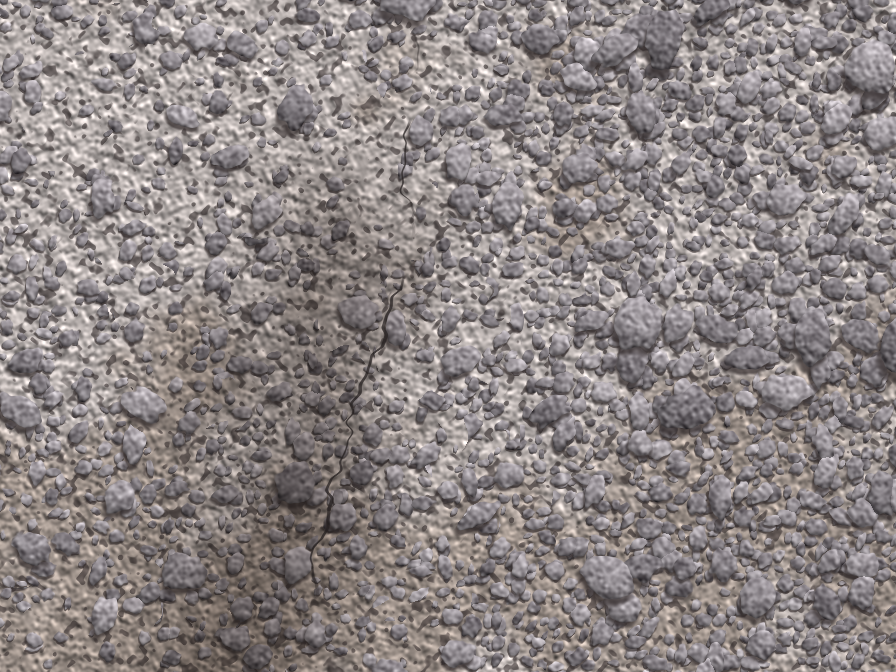
Reproduce this texture procedurally as a Shadertoy shader.

```glsl
// Weathered concrete with exposed grey pebbles, gritty mortar, a damp stain and a crack.

const vec2 LIGHT = vec2(0.35, 0.94);
const vec3 PALE_MORTAR = vec3(0.73, 0.70, 0.69);
const vec3 BROWN_MORTAR = vec3(0.61, 0.56, 0.525);
const vec3 DARK_STONE = vec3(0.43, 0.41, 0.43);
const vec3 PALE_STONE = vec3(0.71, 0.685, 0.705);
const vec3 SHADOW = vec3(0.21, 0.18, 0.18);

float hash(vec2 p) {
    return fract(sin(dot(p, vec2(127.1, 311.7))) * 43758.5453);
}

float noise(vec2 p) {
    vec2 i = floor(p), f = fract(p);
    f = f * f * (3.0 - 2.0 * f);
    return mix(mix(hash(i), hash(i + vec2(1, 0)), f.x),
               mix(hash(i + vec2(0, 1)), hash(i + vec2(1, 1)), f.x), f.y);
}

mat2 rotation(float a) {
    return mat2(cos(a), sin(a), -sin(a), cos(a));
}

// Each octave is turned so that no grid shows.
float fbm(vec2 p) {
    float sum = 0.0;
    for (float amp = 0.5; amp > 0.05; amp *= 0.5) {
        p = rotation(0.65) * p * 2.03 + 17.3;
        sum += amp * noise(p);
    }
    return sum / 0.9375;
}

// Sand height; its slope towards the light gives the mortar relief.
float grit(vec2 p) {
    return 0.45 * noise(rotation(0.5) * p * 80.0) + 0.55 * noise(rotation(1.1) * p * 165.0);
}

float relief(vec2 p) {
    return grit(p) - grit(p + LIGHT * 0.005);
}

// Lumpy, slightly angular ellipse: 1.0 on its edge.
float stoneRadius(vec2 q, vec2 id) {
    vec2 corner = abs(rotation(hash(id + 6.1) * 3.0) * q);
    float angular = max(max(corner.x, corner.y), dot(corner, vec2(0.72)));
    float lump = noise(q * 1.7 + id * 7.3) - 0.5;
    return mix(length(q), angular, 0.55) + 0.42 * lump;
}

// Lays one size of pebbles over the colour below.
vec3 pebbles(vec3 base, vec2 p, float cell, float density, float seed, float px) {
    vec2 home = floor(p / cell);
    float edge = 1e3, shade = 1e3, lit = 0.0, tone = 0.0, rim = 0.0;
    for (int y = -1; y <= 1; y++)
    for (int x = -1; x <= 1; x++) {
        vec2 id = home + vec2(x, y) + seed;
        if (hash(id + 3.7) > density) continue;
        vec2 jitter = vec2(hash(id), hash(id + 41.3)) * 0.7 + 0.15;
        vec2 offset = p - (id - seed + jitter) * cell;
        float size = cell * mix(0.29, 0.56, pow(hash(id + 8.9), 1.4));
        mat2 turn = rotation((hash(id + 5.3) - 0.5) * 2.4 - 0.6);
        vec2 axes = size * vec2(1.0, mix(0.48, 0.9, hash(id + 2.2)));
        float radius = stoneRadius(turn * offset / axes, id);
        vec2 towardLight = offset + LIGHT * size * 0.25;
        shade = min(shade, stoneRadius(turn * towardLight / axes, id));
        if ((radius - 1.0) * size < edge) {
            edge = (radius - 1.0) * size;
            rim = clamp(radius, 0.0, 1.0);
            lit = dot(normalize(offset + 1e-5), LIGHT) * rim * rim;
            tone = hash(id + 12.4);
        }
    }
    vec3 ground = mix(base, SHADOW, 0.72 * (1.0 - smoothstep(0.85, 1.2, shade)));
    vec3 stone = mix(DARK_STONE, PALE_STONE, tone * 0.65 + 0.25 * fbm(p * 14.0));
    stone *= 1.0 + 0.34 * lit - 0.13 * pow(rim, 6.0);
    stone += 0.25 * (noise(rotation(0.8) * p * 185.0) - 0.5) + 0.32 * relief(p);
    edge += 0.005 * (grit(p + 5.0) - 0.5);
    return mix(ground, stone, 1.0 - smoothstep(-px, px, edge));
}

float crackLine(float y) {
    float wobble = 0.022 * noise(vec2(y * 18.0, 2.0)) + 0.012 * noise(vec2(y * 70.0, 5.0));
    return mix(0.44, 0.592, smoothstep(0.1, 0.68, y)) + wobble;
}

void mainImage(out vec4 fragColor, in vec2 fragCoord) {
    vec2 p = fragCoord / iResolution.y;
    float px = 1.0 / iResolution.y;
    float cloud = fbm(p * 2.5);
    float right = smoothstep(0.58, 0.95, p.x + 0.3 * (cloud - 0.5));
    float fromCrack = p.x - crackLine(p.y);

    // Gritty mortar, browner towards the bottom
    float brown = smoothstep(0.42, 0.75, fbm(p * 3.0 + 31.0) + 0.28 * (0.55 - p.y));
    vec3 col = mix(PALE_MORTAR, BROWN_MORTAR, brown * 0.85);
    col *= 0.98 + 0.85 * relief(p) + 0.55 * (grit(p + 3.0) - 0.5);
    float pits = noise(rotation(0.7) * p * 110.0 + 20.0) + 0.4 * (grit(p + 7.0) - 0.5);
    col = mix(col, SHADOW, 0.62 * smoothstep(0.66, 0.86, pits));

    // Pebbles, from gravel to the largest stones
    float bare = smoothstep(0.45, 0.65, cloud) * (1.0 - right);
    col = pebbles(col, p, 0.021, mix(0.52, 0.78, right) - 0.3 * bare, 11.0, px);
    col = pebbles(col, p + 0.37, 0.034, mix(0.42, 0.72, right) - 0.25 * bare, 57.0, px);
    col = pebbles(col, p + 0.71, 0.060, mix(0.22, 0.45, right) - 0.1 * bare, 93.0, px);
    col = pebbles(col, p + 1.13, 0.100, mix(0.07, 0.20, right), 139.0, px);

    // Damp stain beside the crack
    float across = (fromCrack + 0.09 + 0.16 * (cloud - 0.5)) / 0.13;
    float stain = exp(-across * across) * (1.0 - smoothstep(0.58, 0.86, p.y));
    col *= mix(vec3(1.0), vec3(0.73, 0.71, 0.695), stain);

    // Thin broken crack
    float width = 0.0017 * noise(vec2(p.y * 24.0, 8.0));
    float crack = 1.0 - smoothstep(width, width + 1.5 * px, abs(fromCrack));
    crack *= smoothstep(0.15, 0.45, noise(vec2(p.y * 13.0, 14.0)));
    col = mix(col, SHADOW * 0.7, 0.75 * crack);
    fragColor = vec4(clamp(col, 0.0, 1.0), 1.0);
}
```
